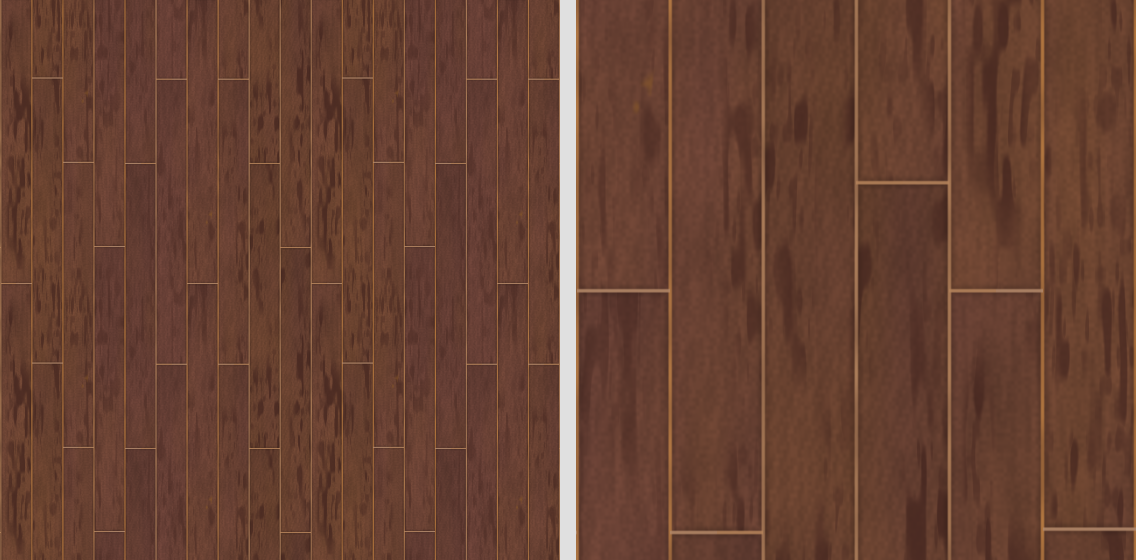
Left, the full canvas; right, a detail of the centre.
Reproduce this texture procedurally as a three.js fragment shader.

```glsl
// Dark hardwood floor: narrow upright planks with staggered joints and thin golden seams.
varying vec2 vUv;

const float COLUMNS = 18.05;       // planks across the canvas
const float PLANK_LENGTH = 0.509;  // joint to joint along one column
const float STAGGER = 0.1504;      // joint shift between neighbours
const float CYCLE = 10.0;          // columns before the boards repeat

const vec3 RED_WOOD = vec3(0.405, 0.248, 0.210);
const vec3 BROWN_WOOD = vec3(0.425, 0.268, 0.185);
const vec3 DARK_GRAIN = vec3(0.265, 0.145, 0.120);
const vec3 AMBER = vec3(0.540, 0.350, 0.160);
const vec3 GOLD_SEAM = vec3(0.720, 0.470, 0.230);
const vec3 PALE_SEAM = vec3(0.690, 0.530, 0.420);

float hash(vec2 p) {
  return fract(sin(dot(p, vec2(127.1, 311.7))) * 43758.5453);
}

float noise(vec2 p) {
  vec2 i = floor(p);
  vec2 f = fract(p);
  f = f * f * (3.0 - 2.0 * f);
  float low = mix(hash(i), hash(i + vec2(1.0, 0.0)), f.x);
  float high = mix(hash(i + vec2(0.0, 1.0)), hash(i + vec2(1.0, 1.0)), f.x);
  return mix(low, high, f.y);
}

// Joint offset from the top: a zigzag of four steps.
float jointOffset(float board) {
  float zigzag = 3.0 - abs(mod(board, 6.0) - 3.0);
  return max(STAGGER * zigzag - 0.0111 + 0.002 * step(3.5, board), -0.0026);
}

// Soft thin line around distance zero.
float seamLine(float d) {
  return 1.0 - smoothstep(0.0003, 0.0017, d);
}

// Short dark strokes gathered into loose clusters.
float grainStrokes(vec2 p, float amount) {
  vec2 bent = p + vec2(0.004 * noise(p * vec2(30.0, 14.0)), 0.0);
  float strokes = smoothstep(0.50, 0.78, noise(bent * vec2(210.0, 34.0)));
  float fine = smoothstep(0.55, 0.85, noise(bent * vec2(380.0, 60.0) + 9.0));
  float cluster = smoothstep(0.28, 0.75, noise(p * vec2(60.0, 10.0) + 4.0));
  return amount * cluster * max(strokes, 0.6 * fine);
}

// Small slanted amber scratch centred on the given spot.
float amberFleck(vec2 p, vec2 spot) {
  vec2 d = p - spot;
  d.x += 0.35 * d.y;
  float body = 1.0 - smoothstep(0.3, 1.0, length(d / vec2(0.009, 0.019)));
  return body * smoothstep(0.35, 0.75, noise(p * vec2(230.0, 110.0)));
}

vec3 woodColor(vec2 local, float board) {
  vec2 p = local + vec2(board * 1.37, board * 2.71);
  float wave = cos(6.2832 * (board - 9.4) / CYCLE);
  float warmth = 0.45 + 0.38 * wave + 0.3 * (hash(vec2(board, 3.0)) - 0.5);

  // Broad tone: redder and darker below the joint, with soft blotches.
  float blotch = noise(p * vec2(36.0, 9.0));
  float along = smoothstep(0.0, 0.3, local.y);
  warmth += 0.6 * (blotch - 0.5) + 0.2 * (along - 0.6);
  vec3 color = mix(RED_WOOD, BROWN_WOOD, clamp(warmth, 0.0, 1.0));
  color *= 0.95 + 0.06 * along + 0.10 * (noise(p * vec2(50.0, 16.0) + 7.0) - 0.5);
  color *= 1.0 + 0.06 * (hash(vec2(board, 8.0)) - 0.5);

  // Fibres, pores and dark strokes.
  color *= 1.0 + 0.10 * (noise(p * vec2(340.0, 48.0)) - 0.5);
  color *= 1.0 + 0.09 * (noise(p * vec2(480.0, 420.0)) - 0.5);
  color = mix(color, DARK_GRAIN, grainStrokes(p, 0.58 + 0.2 * wave));

  // Amber scratch on every fourth board.
  float marked = 1.0 - step(0.5, abs(mod(board, 4.0) - 2.0));
  return mix(color, AMBER, 0.7 * marked * amberFleck(local, vec2(0.041, 0.394)));
}

void main() {
  // Plank layout, measured down from the top edge.
  float x = (vUv.x - 0.0016) * COLUMNS;
  float column = floor(x);
  float board = mod(column, CYCLE);
  float width = 1.0 / COLUMNS;
  float down = mod(1.0 - vUv.y - jointOffset(board), PLANK_LENGTH);
  vec2 local = vec2(fract(x) * width, down);

  vec3 color = woodColor(local, board);

  // Shaded plank edges.
  float side = min(local.x, width - local.x);
  float end = min(local.y, PLANK_LENGTH - local.y);
  color *= 1.0 - 0.13 * (1.0 - smoothstep(0.001, 0.005, min(side, end)));

  // Long seams vary in tint and wear; end joints stay pale.
  float seam = mod(floor(x + 0.5), CYCLE);
  float wear = noise(vec2(seam * 7.3, vUv.y * 45.0));
  float tint = hash(vec2(seam, 5.0));
  vec3 seamColor = mix(GOLD_SEAM, PALE_SEAM, 0.75 * tint);
  color = mix(color, seamColor, seamLine(side) * (0.62 + 0.35 * wear));
  color = mix(color, mix(PALE_SEAM, GOLD_SEAM, 0.4 * tint), 0.9 * seamLine(end));

  gl_FragColor = vec4(color, 1.0);
}
```
